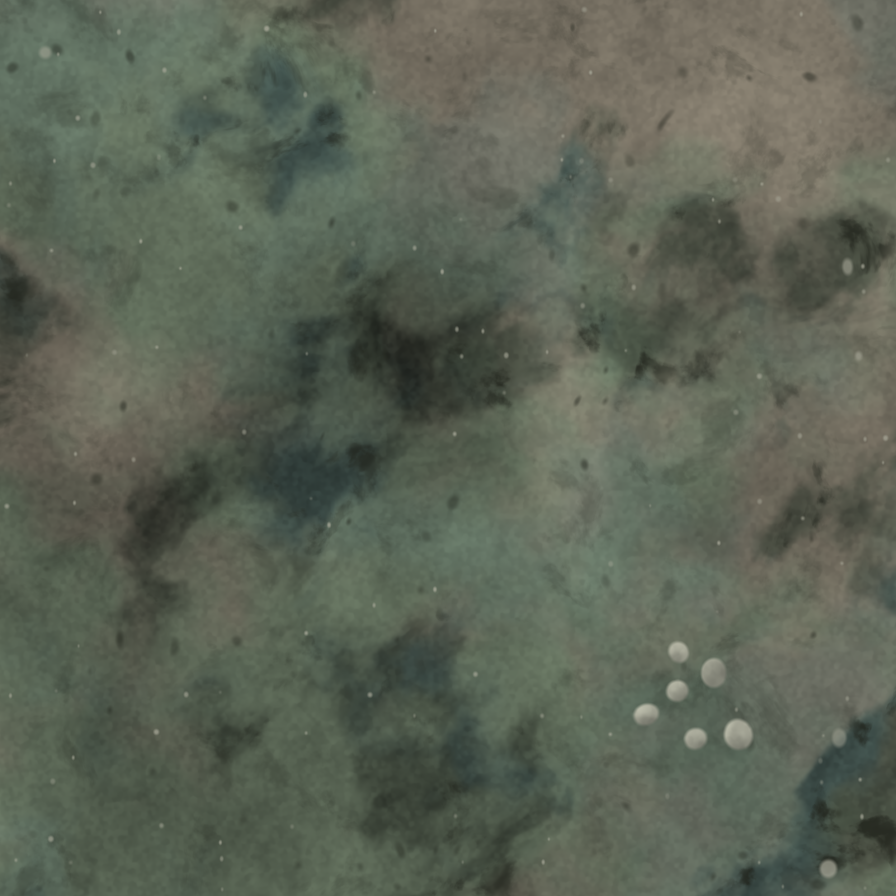
Reproduce this texture procedurally as a WebGL 1 fragment shader.

```glsl
precision highp float;
uniform vec2 u_resolution;

// Tints are relative to the green channel, which carries the brightness
const vec3 WARM_STONE = vec3(1.06, 1.00, 0.88);
const vec3 MOSS_GREEN = vec3(0.88, 1.00, 0.83);
const vec3 DEEP_TEAL = vec3(0.77, 1.00, 0.96);
const vec3 FLAKE_COLOR = vec3(0.66, 0.66, 0.60);
const vec3 PIT_COLOR = vec3(0.13, 0.14, 0.11);

const float BASE_LIGHT = 0.394;
const float CLOUD_CONTRAST = 0.36;
const float STAIN_DEPTH = 0.15;
const float GRAIN_DEPTH = 0.075;
const float VERTICAL_FADE = 0.05;
const float EDGE_SOFTNESS = 0.002;

const vec2 CLUSTER_CENTER = vec2(0.77, 0.21);
const float CLUSTER_SPREAD = 0.026;
const float BLOB_RADIUS = 0.021;
const float GOLDEN_ANGLE = 2.4;

vec3 hash3(vec2 p) {
  vec3 q = fract(p.xyx * vec3(0.1031, 0.1030, 0.0973));
  q += dot(q, q.yxz + 33.33);
  return fract((q.xxy + q.yzz) * q.zyx);
}

// Cellular noise whose cell values melt into each other
float softCells(vec2 p) {
  vec2 cell = floor(p);
  vec2 local = p - cell;
  float total = 0.0;
  float weights = 0.0001;
  for (int y = -1; y <= 1; y++) {
    for (int x = -1; x <= 1; x++) {
      vec2 neighbor = vec2(float(x), float(y));
      vec3 rnd = hash3(cell + neighbor + 100.0);
      vec2 toSite = neighbor + 0.1 + 0.8 * rnd.xy - local;
      float w = exp(-4.0 * dot(toSite, toSite));
      total += w * rnd.z;
      weights += w;
    }
  }
  return total / weights;
}

// Layered cells, each layer rotated and twice as fine
float clouds(vec2 p) {
  float sum = 0.0;
  float norm = 0.0;
  float gain = 1.0;
  for (int i = 0; i < 5; i++) {
    sum += gain * softCells(p);
    norm += gain;
    gain *= 0.56;
    p = mat2(1.6, 1.2, -1.2, 1.6) * p + 17.3;
  }
  return sum / norm;
}

float disc(float dist, float radius, float soft) {
  return 1.0 - smoothstep(radius - soft, radius + soft, dist);
}

// At most one spot of random size and strength in each grid cell
float spots(vec2 uv, float cells, float chance, float radius, float soft) {
  vec2 cell = floor(uv * cells);
  vec3 rnd = hash3(cell + cells);
  vec3 style = hash3(cell + cells + 57.0);
  vec2 offset = uv - (cell + 0.25 + 0.5 * rnd.xy) / cells;
  offset.x *= 1.0 + 0.5 * style.y;
  float size = radius * mix(0.4, 1.0, style.x);
  return step(rnd.z, chance) * mix(0.35, 1.0, style.z) * disc(length(offset), size, soft);
}

void main() {
  vec2 uv = gl_FragCoord.xy / u_resolution;
  float soft = max(EDGE_SOFTNESS, 1.0 / u_resolution.y);

  // Warp for ragged patch borders, and a diagonal frame for drifting stains
  vec2 warp = vec2(softCells(uv * 14.0), softCells(uv * 14.0 + 40.0)) - 0.5;
  vec2 ragged = uv + 0.035 * warp;
  vec2 drift = vec2(ragged.x + ragged.y, 1.35 * (ragged.y - ragged.x)) * 0.707;

  // Mottled ground with soft dark stains
  float stain = smoothstep(0.53, 0.73, clouds(drift * 5.5 + 8.0));
  float light = BASE_LIGHT + CLOUD_CONTRAST * (clouds(ragged * 4.0 + 3.0) - 0.5);
  light += VERTICAL_FADE * (uv.y - 0.5) - STAIN_DEPTH * stain;

  // Fine grain in two sizes
  float grain = 0.65 * softCells(uv * 190.0) + 0.35 * softCells(uv * 85.0) - 0.5;
  light = max(light + GRAIN_DEPTH * grain, 0.12);

  // Brown, mossy and teal regions
  float moss = smoothstep(0.38, 0.62, clouds(ragged * 3.0 + 61.0) + 0.12 * (0.5 - uv.y));
  float teal = smoothstep(0.46, 0.66, clouds(ragged * 4.5 + 29.0));
  vec3 tint = mix(WARM_STONE, MOSS_GREEN, max(moss, 0.7 * stain));
  tint = mix(tint, DEEP_TEAL, teal * (0.25 + 0.6 * stain));
  vec3 color = light * tint;

  // Pits gather in and around the stains
  float pits = smoothstep(0.58, 0.78, clouds(ragged * 24.0 + 5.0)) * (0.2 + 0.6 * stain);
  pits = max(pits, 0.5 * spots(ragged, 26.0, 0.10, 0.007, 0.004));
  color = mix(color, PIT_COLOR, pits);

  // Scattered pale specks and a few larger flakes
  float flakes = 0.8 * spots(uv, 42.0, 0.07, 0.003, soft);
  flakes = max(flakes, 0.75 * spots(uv + 0.008 * warp, 9.0, 0.10, 0.011, 1.5 * soft));
  color = mix(color, FLAKE_COLOR, flakes);

  // One group of lumpy pale blobs, shaded towards their lower right
  for (int i = 0; i < 6; i++) {
    float n = float(i) + 1.0;
    float angle = GOLDEN_ANGLE * n;
    vec2 center = CLUSTER_CENTER + CLUSTER_SPREAD * sqrt(n) * vec2(cos(angle), sin(angle));
    vec2 offset = uv - center + 0.012 * warp;
    float radius = BLOB_RADIUS * mix(0.45, 1.0, hash3(vec2(n, 7.0)).x);
    float shade = 0.95 + 0.1 * dot(offset, vec2(-1.0, 1.0)) / radius;
    shade += 0.3 * (softCells(uv * 70.0) - 0.5) + 0.1 * grain;
    color = mix(color, FLAKE_COLOR * shade, 0.92 * disc(length(offset), radius, 1.3 * soft));
  }

  gl_FragColor = vec4(color, 1.0);
}
```
